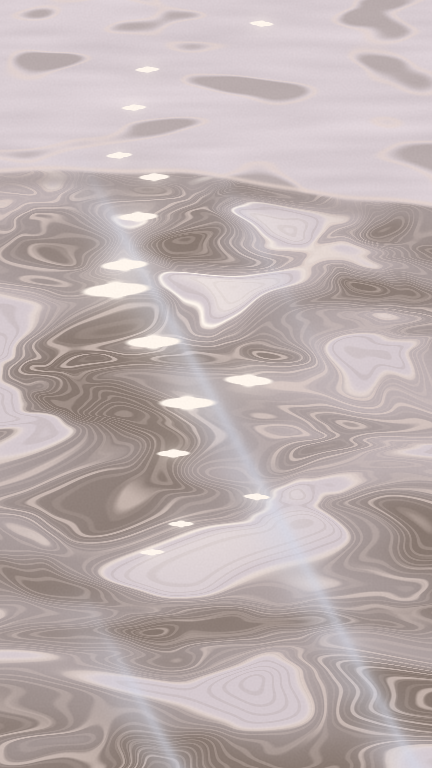
A Shadertoy shader for this texture:

```glsl
// Sunlit rippling water seen at a low angle: a pale far sheet, then taupe swells.
// A warped noise height in perspective is sliced into tones, contour lines and
// rimmed sky pools; sun glints and diagonal light beams are added on top.

#define CELLS 5.0          // swells per canvas height at mid distance
#define SQUASH 2.6         // flattening of the swells
#define WARP 0.85          // swirl of the contours
#define POOL_LEVEL 0.19    // height above which the sky is mirrored
#define CONTOURS 9.0       // contour lines per unit of height
#define LINE_GAIN 0.62     // strength of the contour lines
#define SHORE 0.775        // lower edge of the far sheet
#define SUN_X 0.25         // centre of the sun path
#define GLINTS 15
#define BEAM_GAIN 0.24
#define GRAIN 0.018

const vec3 SHADOW = vec3(0.53, 0.47, 0.44);
const vec3 TAUPE  = vec3(0.65, 0.60, 0.595);
const vec3 MIST   = vec3(0.75, 0.70, 0.705);
const vec3 SKY    = vec3(0.835, 0.79, 0.81);
const vec3 CREAM  = vec3(0.90, 0.83, 0.80);
const vec3 SUN    = vec3(1.0, 0.965, 0.93);
const vec3 BEAM   = vec3(0.83, 0.85, 0.91);

vec2 hash22(vec2 p) {
    vec3 a = fract(p.xyx * vec3(0.1031, 0.1030, 0.0973));
    a += dot(a, a.yzx + 33.33);
    return fract((a.xx + a.yz) * a.zy);
}

float cornerSlope(vec2 cell, vec2 f, vec2 o) {
    return dot(hash22(cell + o + 50.0) * 2.0 - 1.0, f - o);
}

// Gradient noise, about -0.5 to 0.5
float noise(vec2 p) {
    vec2 i = floor(p), f = p - i;
    vec2 u = f * f * f * (f * (f * 6.0 - 15.0) + 10.0);
    return mix(mix(cornerSlope(i, f, vec2(0, 0)), cornerSlope(i, f, vec2(1, 0)), u.x),
               mix(cornerSlope(i, f, vec2(0, 1)), cornerSlope(i, f, vec2(1, 1)), u.x), u.y);
}

float bell(float x, float width) { return exp(-x * x / (width * width)); }

// Thin line at every whole step of x
float contour(float x, float width) {
    return 1.0 - smoothstep(width * 0.3, width, abs(fract(x) - 0.5));
}

// Near swells: tones, contour lines, mirrored pools with bright rims
vec3 swells(vec2 p, vec2 q, float sunPath) {
    vec2 w = q + WARP * vec2(noise(q * 0.8 + 3.0), noise(q * 0.8 + 19.0));
    w += 0.16 * vec2(noise(w * 2.7 + 8.0), noise(w * 2.7 + 31.0));
    float h = noise(w) + 0.38 * noise(w * 2.1 + 5.0);
    float broad = noise(q * 0.45 + 11.0);

    float tone = 0.5 + 1.0 * h + 0.8 * broad + 0.3 * (p.y - 0.42);
    vec3 col = mix(SHADOW, TAUPE, smoothstep(0.1, 0.5, tone));
    col = mix(col, MIST, smoothstep(0.45, 0.8, tone));

    float patches = smoothstep(-0.2, 0.25, noise(q * 0.9 + 41.0));
    float lines = contour(h * CONTOURS + 0.5 * broad, 0.17) * patches;
    lines += 0.4 * contour(h * CONTOURS * 2.3 + noise(w * 1.6), 0.24) * (1.0 - 0.5 * patches);
    col = mix(col, CREAM, min(lines, 1.0) * LINE_GAIN);

    float pool = smoothstep(POOL_LEVEL - 0.012, POOL_LEVEL + 0.012, h);
    vec3 mirror = mix(SKY, MIST, 0.45 * contour(h * 13.0, 0.2));
    mirror = mix(mirror, SUN, 0.5 * sunPath * smoothstep(0.24, 0.38, h));
    col = mix(col, mirror, pool);
    float rim = bell(h - POOL_LEVEL, 0.024);
    return mix(col, mix(CREAM, SUN, 0.3 + 0.7 * sunPath), rim * (0.62 + 0.38 * sunPath));
}

// Far sheet: pale, with soft streaks and a few dark lens-shaped ripples
vec3 farSheet(vec2 p, vec2 q) {
    vec3 col = SKY + 0.015 + 0.05 * noise(p * vec2(9.0, 75.0)) + 0.05 * noise(p * vec2(4.0, 28.0));
    float n = noise(q * vec2(0.75, 1.15) + 23.0) + 0.12 * noise(q * 2.0);
    col = mix(col, CREAM, 0.55 * bell(n - 0.19, 0.025));
    return mix(col, TAUPE + 0.03, 0.75 * smoothstep(0.20, 0.28, n));
}

void mainImage(out vec4 fragColor, in vec2 fragCoord) {
    vec2 p = fragCoord / iResolution.y;

    // Perspective: features shrink towards the top
    float dist = 1.5 - p.y;
    vec2 q = CELLS * vec2((p.x - 0.28) / dist, -SQUASH * log(dist));
    float sunPath = bell(p.x - SUN_X, 0.15) * smoothstep(0.15, 0.4, p.y);

    // Wavy border between near swells and far sheet
    float shore = SHORE - 0.045 * smoothstep(0.2, 0.56, p.x) + 0.02 * noise(vec2(p.x * 7.0, 2.0));
    float gap = p.y - shore;
    vec3 col = mix(swells(p, q, sunPath), farSheet(p, q), smoothstep(-0.003, 0.003, gap));
    col = mix(col, TAUPE, 0.6 * bell(gap + 0.012, 0.010));
    col = mix(col, CREAM, 0.7 * bell(gap - 0.003, 0.003));

    // Parallel light beams falling to the lower right
    vec3 beamOffset = vec3(0.22, 0.53, 0.70);
    for (int i = 0; i < 3; i++) {
        float across = p.x + 0.55 * p.y - beamOffset[i];
        float fade = smoothstep(0.82, 0.68, p.y) * (i == 2 ? smoothstep(0.4, 0.7, p.y) : 1.0);
        fade *= i == 0 ? smoothstep(0.28, 0.05, p.y) : 1.0;
        float shaft = bell(across, 0.032) + 0.8 * bell(across - 0.012, 0.009);
        col = mix(col, BEAM, BEAM_GAIN * fade * shaft * (i == 2 ? 0.6 : 1.4));
    }

    // Sun glints, largest in the middle of the sun path
    for (int i = 0; i < GLINTS; i++) {
        vec2 r = hash22(vec2(float(i) + 3.0, 71.0));
        float y = mix(0.25, 0.99, (float(i) + 0.7 * r.y) / float(GLINTS));
        float size = 0.007 + 0.017 * bell(y - 0.57, 0.14) * (0.4 + 0.6 * r.y);
        vec2 d = p - vec2(SUN_X + 0.2 * (r.x - 0.5), y);
        float orb = length(d * vec2(1.0, 1.35)) / size;
        d.y += 0.12 * (r.x - 0.5) * d.x;
        float flame = length(d * vec2(0.42, 2.2)) / size;
        float light = smoothstep(1.0, 0.45, orb) + smoothstep(1.05, 0.75, flame);
        light += 0.5 * exp(-orb * 0.75);
        col = mix(col, SUN, min(light, 1.0));
    }

    col += GRAIN * noise(p * 330.0);
    fragColor = vec4(clamp(col, 0.0, 1.0), 1.0);
}
```
